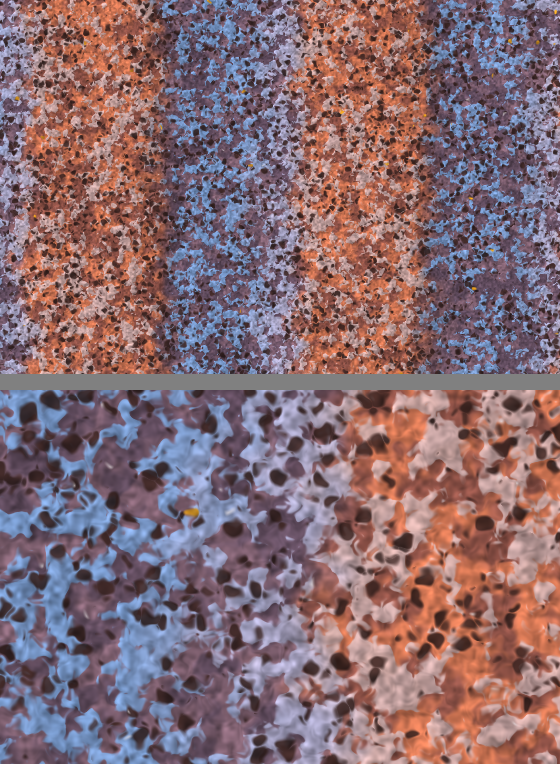
Top, the full canvas; bottom, a detail of the centre.
Write a WebGL 2 fragment shader that draws this texture.

```glsl
#version 300 es
precision highp float;
// Weathered corrugated metal: vertical ridges alternate between orange rust
// and blue-grey patina. Layered noise makes the crust and grain; cellular
// spots make the dark pits, yellow flakes and pale flecks.

uniform vec2 u_resolution;
out vec4 fragColor;

const float RIDGE_PERIOD = 0.723;
const vec3 ORANGE = vec3(0.80, 0.45, 0.32);
const vec3 BROWN = vec3(0.54, 0.31, 0.27);
const vec3 MAUVE = vec3(0.49, 0.37, 0.43);
const vec3 PLUM = vec3(0.37, 0.29, 0.36);
const vec3 ASH = vec3(0.74, 0.63, 0.63);
const vec3 LILAC = vec3(0.66, 0.62, 0.72);
const vec3 BLUE = vec3(0.45, 0.60, 0.80);
const vec3 PIT = vec3(0.18, 0.11, 0.10);
const vec3 YELLOW = vec3(0.90, 0.62, 0.10);

// Three random values per lattice cell.
vec3 hash3(vec2 cell, float seed) {
    uvec3 v = uvec3(ivec3(vec3(cell, seed))) * 1664525u + 1013904223u;
    v.x += v.y * v.z; v.y += v.z * v.x; v.z += v.x * v.y;
    v ^= v >> 16u;
    v.x += v.y * v.z; v.y += v.z * v.x; v.z += v.x * v.y;
    return vec3(v >> 8u) / 16777216.0;
}

float noise(vec2 p, float seed) {
    vec2 cell = floor(p), f = fract(p);
    f = f * f * (3.0 - 2.0 * f);
    float low = mix(hash3(cell, seed).x, hash3(cell + vec2(1, 0), seed).x, f.x);
    float high = mix(hash3(cell + vec2(0, 1), seed).x, hash3(cell + 1.0, seed).x, f.x);
    return mix(low, high, f.y);
}

float fbm(vec2 p, float seed) {
    float sum = 0.0, weight = 0.54;
    for (int i = 0; i < 3; i++) {
        sum += weight * noise(p, seed + float(i));
        p = mat2(0.8, 0.6, -0.6, 0.8) * p * 2.1;
        weight *= 0.52;
    }
    return sum;
}

// Coverage of scattered round spots; share is the fraction of cells in use.
float spots(vec2 p, float scale, float share, float size, float blur, float seed) {
    vec2 q = p * scale, cell = floor(q);
    float edge = blur * scale, cover = 0.0;
    for (int y = -1; y <= 1; y++) {
        for (int x = -1; x <= 1; x++) {
            vec2 c = cell + vec2(x, y);
            vec3 rnd = hash3(c, seed);
            float radius = size * clamp((share - rnd.z) * 5.0 / max(share * 5.0, 1.0), 0.0, 1.0);
            radius = sqrt(radius * size);
            float d = length(q - c - rnd.xy);
            float present = step(rnd.z, share);
            cover = max(cover, present * (1.0 - smoothstep(radius - edge, radius + edge, d)));
        }
    }
    return cover;
}

// Soft bump around a position on the repeating ridge cycle.
float ridgeBump(float cycle, float centre, float width) {
    float d = abs(fract(cycle - centre + 0.5) - 0.5) / width;
    return exp(-d * d);
}

void main() {
    float pixel = 1.0 / u_resolution.y;
    vec2 p = gl_FragCoord.xy * pixel;

    // Ragged coordinates for organic outlines.
    vec2 ragged = p + 0.009 * (vec2(noise(p * 110.0, 1.0), noise(p * 110.0, 2.0)) - 0.5);
    float patches = fbm(p * 9.0, 3.0);
    float streak = noise(p * vec2(32.0, 2.5), 7.0);

    // Ridge position and its rusty side.
    float wobble = 0.10 * (patches - 0.5) + 0.07 * (noise(p * 40.0, 8.0) - 0.5);
    float cycle = fract((p.x - 0.03) / RIDGE_PERIOD + wobble);
    float warm = smoothstep(0.0, 0.10, cycle) * (1.0 - smoothstep(0.49, 0.60, cycle));
    float shadow = ridgeBump(cycle, 0.55, 0.07);
    float crest = ridgeBump(cycle, 0.0, 0.10);

    // Bare ground under a broken pale crust.
    float tone = smoothstep(0.34, 0.62, fbm(ragged * 38.0, 11.0) + 0.35 * (patches - 0.5));
    vec3 ground = mix(mix(PLUM, MAUVE, tone), mix(BROWN, ORANGE, tone), warm);
    float crustHeight = fbm(ragged * 62.0, 21.0);
    float crustLevel = crustHeight + 0.35 * (fbm(p * 15.0, 31.0) - 0.5)
                     + 0.05 * crest - 0.09 * shadow - 0.02 * warm;
    float crust = smoothstep(0.45, 0.57, crustLevel);
    vec3 crustColor = mix(mix(BLUE, LILAC, crest * 0.8), ASH, warm);
    vec3 color = mix(ground, crustColor, crust * 0.88);

    // Raking light and fine grain.
    float relief = crustHeight - fbm((ragged + vec2(-0.003, 0.003)) * 62.0, 21.0);
    float grain = noise(p * 180.0, 41.0) - 0.5;
    color *= 1.0 + 0.75 * relief + 0.38 * grain + 0.10 * (streak - 0.5);
    color *= 1.0 - 0.12 * shadow + 0.06 * crest;

    // Dark pits, gathered in clusters and along ridge edges.
    float cluster = smoothstep(0.32, 0.72, fbm(p * 17.0, 51.0));
    float share = 0.10 + 0.48 * cluster + 0.14 * shadow + 0.08 * crest + 0.12 * (streak - 0.5);
    float blur = max(pixel, 0.0022);
    float pits = spots(ragged, 58.0, share, 0.45, blur, 61.0);
    pits = max(pits, 0.85 * spots(ragged, 105.0, share * 0.55, 0.42, blur, 62.0));
    vec3 pitColor = PIT * (0.65 + 0.9 * noise(p * 120.0, 63.0));
    color = mix(color, pitColor, pits * 0.88);

    // Sparse yellow flakes and tiny pale flecks.
    float flakeShare = 0.07 + 0.3 * smoothstep(0.22, 0.05, distance(p, vec2(1.47, 0.90)));
    float flakes = spots(ragged, 15.0, flakeShare, 0.13, blur, 71.0);
    color = mix(color, YELLOW * (0.65 + 0.6 * noise(p * 130.0, 72.0)), flakes * 0.9);
    float flecks = spots(ragged, 45.0, 0.05, 0.16, blur, 81.0);
    color = mix(color, vec3(0.90, 0.87, 0.88), flecks * 0.7);

    fragColor = vec4(clamp(color, 0.0, 1.0), 1.0);
}
```
